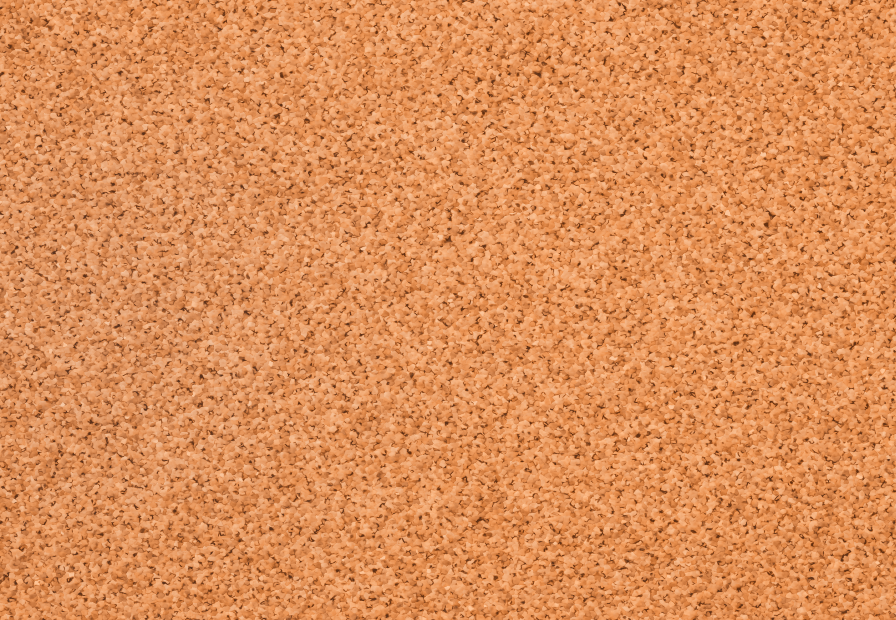
Give the GLSL for this texture, as a Shadertoy shader.

```glsl
// Fine-grained cork board: ragged pressed granules with short dark gaps and pale flecks.

// Integer hash of a lattice point, three values in 0..1
vec3 hash3(vec2 cell) {
    uvec3 v = uvec3(ivec3(ivec2(cell), 17)) * 1664525u + 1013904223u;
    v.x += v.y * v.z; v.y += v.z * v.x; v.z += v.x * v.y;
    v ^= v >> 16u;
    v.x += v.y * v.z; v.y += v.z * v.x; v.z += v.x * v.y;
    return vec3(v >> 8u) / 16777216.0;
}

float cornerSlope(vec2 cell, vec2 offset) {
    float angle = 6.28318 * hash3(cell).x;
    return dot(vec2(cos(angle), sin(angle)), offset);
}

// Gradient noise on a turned lattice, so it never lines up with the granules
float gradientNoise(vec2 p) {
    p = mat2(0.8, 0.6, -0.6, 0.8) * p;
    vec2 i = floor(p), f = p - i;
    vec2 u = f * f * f * (f * (f * 6.0 - 15.0) + 10.0);
    vec2 e = vec2(1, 0);
    return mix(mix(cornerSlope(i, f), cornerSlope(i + e, f - e), u.x),
               mix(cornerSlope(i + e.yx, f - e.yx), cornerSlope(i + 1.0, f - 1.0), u.x), u.y);
}

// Tone -1 is dark cork, 0 the body colour, +1 pale cork
vec3 corkColour(float tone) {
    vec3 body = vec3(0.912, 0.576, 0.332);
    vec3 dark = vec3(0.745, 0.415, 0.190);
    vec3 pale = vec3(0.960, 0.690, 0.485);
    vec3 gap = vec3(0.38, 0.19, 0.08);
    vec3 colour = tone < 0.0 ? mix(body, dark, min(-tone, 1.0)) : mix(body, pale, min(tone, 1.7));
    return mix(colour, gap, clamp((-tone - 1.0) / 2.0, 0.0, 1.0));
}

vec3 corkBoard(vec2 p) {
    // Nearest two granules, slightly wide, with ragged outlines
    vec2 q = p * vec2(122, 144);
    vec2 ragged = q + 0.6 * vec2(gradientNoise(q * 1.1), gradientNoise(q * 1.1 + 71.0));
    vec2 home = floor(ragged), toGrain = vec2(0);
    vec3 grain = vec3(0);
    float nearest = 9.0, second = 9.0;
    for (int y = -1; y <= 1; y++)
    for (int x = -1; x <= 1; x++) {
        vec2 cell = home + vec2(x, y);
        vec3 h = hash3(cell + 300.0);
        vec2 d = cell + h.xy - ragged;
        float dist = length(d);
        if (dist < nearest) {
            second = nearest;
            nearest = dist;
            toGrain = d;
            grain = hash3(cell + 900.0);
        } else {
            second = min(second, dist);
        }
    }

    // Granule shade, side light and surface roughness
    float tone = 0.2 + 1.45 * (grain.x - 0.5);
    tone += 0.5 * dot(toGrain, vec2(0.6, -0.8));
    tone += 0.75 * gradientNoise(q * 0.75 + 13.0) + 0.5 * gradientNoise(q * 1.5 + 29.0);

    // Gaps open only along parts of the outlines, a few of them deep
    float outline = 1.0 - smoothstep(0.05, 0.45, second - nearest);
    float opening = smoothstep(0.0, 0.4, gradientNoise(q * 0.85 + 40.0));
    float deep = smoothstep(0.2, 0.42, gradientNoise(q * 0.75 + 97.0));
    tone -= outline * (0.1 + 1.5 * opening + 2.6 * deep);

    // Rare pale flecks
    tone += 1.3 * step(grain.y, 0.006) * (1.0 - smoothstep(0.3, 0.6, nearest));

    // Broad lighting and faint mottling
    vec2 fromLight = (p - vec2(0.75, 0.66)) * vec2(0.8, 1.0);
    tone += 0.2 - 0.42 * dot(fromLight, fromLight);
    tone += 0.12 * gradientNoise(p * 7.0) + 0.2 * gradientNoise(p * 26.0);

    // Duller haze on the left, hue differing by granule
    vec2 fromHaze = p - vec2(0.15, 0.5);
    float haze = exp(-5.0 * dot(fromHaze, fromHaze));
    return corkColour(tone) + haze * vec3(-0.03, 0.0, 0.03)
         + (grain.z - 0.5) * vec3(-0.025, 0.015, 0.05);
}

void mainImage(out vec4 fragColor, in vec2 fragCoord) {
    // Rotated four-sample smoothing
    vec3 colour = vec3(0);
    for (int i = 0; i < 4; i++) {
        float angle = 1.5708 * float(i) + 0.46;
        vec2 offset = 0.34 * vec2(cos(angle), sin(angle));
        colour += corkBoard((fragCoord + offset) / iResolution.y);
    }
    fragColor = vec4(clamp(colour / 4.0, 0.0, 1.0), 1.0);
}
```
